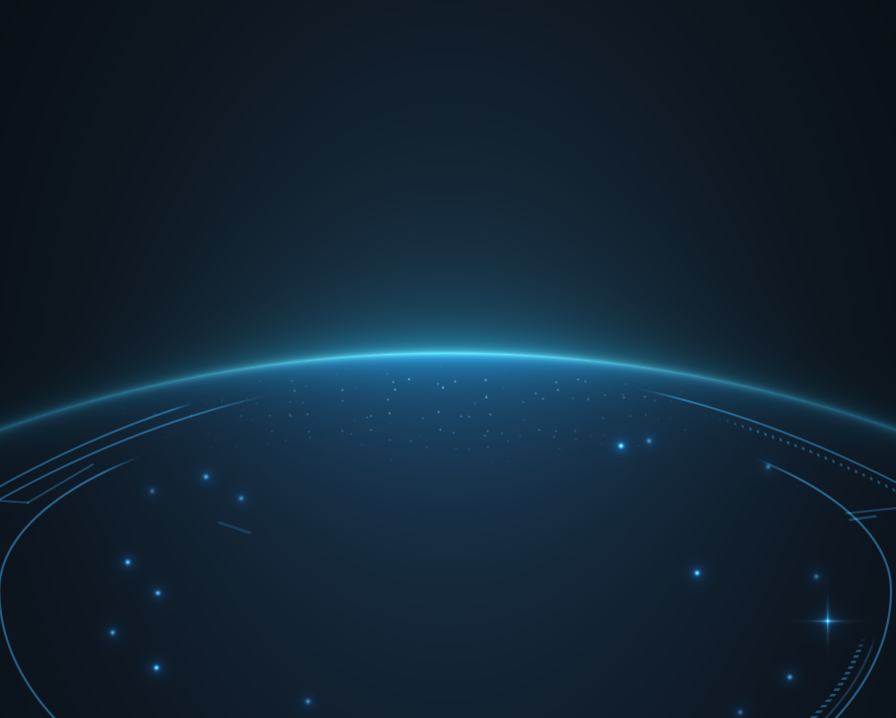
Give the GLSL for this background, as a Shadertoy shader.

```glsl
vec2 hash2(vec2 cell) {
    vec3 q = fract(cell.xyx * vec3(0.1031, 0.1030, 0.0973));
    q += dot(q, q.yzx + 33.33);
    return fract((q.xx + q.yz) * q.zy);
}

float stroke(float dist, float halfWidth) {
    float pixel = 1.0 / iResolution.y;
    return 1.0 - smoothstep(halfWidth, halfWidth + 1.5 * pixel, abs(dist));
}

float segmentDistance(vec2 p, vec2 a, vec2 b) {
    vec2 along = b - a;
    return length(p - a - along * clamp(dot(p - a, along) / dot(along, along), 0.0, 1.0));
}

float ellipseDistance(vec2 p, vec2 radii) {
    float k = length(p / radii);
    return k * (k - 1.0) / max(length(p / (radii * radii)), 0.001);
}

float arcDistance(vec2 p, float top, float bend) {
    return (p.y - top + bend * p.x * p.x) / sqrt(1.0 + 4.0 * bend * bend * p.x * p.x);
}

// Night sky, planet body and the lit rim
vec3 planetGlow(vec2 p) {
    float d = length(p - vec2(0.0, -1.87)) - 1.878;
    float inside = smoothstep(0.004, -0.004, d);
    float x2 = p.x * p.x;

    vec3 color = vec3(0.032, 0.048, 0.066);
    color += vec3(0.05, 0.095, 0.14) * exp(-3.5 * x2 - 2.0 * p.y * p.y);
    color += inside * vec3(0.008, 0.02, 0.035) * exp(-2.0 * x2);

    vec3 skyGlow = vec3(0.035, 0.19, 0.23) * exp(-10.0 * max(d, 0.0) - 9.0 * x2);
    vec3 bodyGlow = vec3(0.025, 0.22, 0.33) * exp(9.0 * min(d, 0.0) - 9.0 * x2);
    color += mix(skyGlow, bodyGlow, inside);

    float centre = exp(-9.0 * x2);
    color += vec3(0.03, 0.22, 0.28) * (0.35 + 0.65 * centre) * exp(-abs(d) * 45.0);
    color += mix(vec3(0.05, 0.18, 0.24), vec3(0.24, 0.34, 0.24), centre) * exp(-abs(d) * 220.0);
    return color;
}

// Thin instrument lines on the surface
float instrumentLines(vec2 p) {
    float side = abs(p.x);
    float left = step(p.x, 0.0);
    float right = 1.0 - left;
    float dots = smoothstep(0.2, 0.5, abs(fract(p.x * 95.0) - 0.5));

    float lines = left * smoothstep(0.35, 0.39, side) * stroke(arcDistance(p, -0.006, 0.44), 0.0004);
    lines += left * smoothstep(0.24, 0.36, side) * stroke(arcDistance(p, -0.023, 0.443), 0.0004);
    lines += right * smoothstep(0.26, 0.34, side) * stroke(arcDistance(p, -0.013, 0.408), 0.0004);
    lines += right * dots * smoothstep(0.36, 0.44, side) * stroke(arcDistance(p, -0.025, 0.408), 0.0008);

    vec2 q = p - vec2(-0.004, -0.322);
    vec2 radii = vec2(0.621, q.y > 0.0 ? 0.255 : 0.37);
    lines += 1.2 * smoothstep(0.42, 0.49, side) * stroke(ellipseDistance(q, radii), 0.0005);
    float ticks = smoothstep(0.15, 0.4, abs(fract(q.y * 130.0) - 0.5));
    float lowerRight = right * smoothstep(-0.06, -0.09, q.y);
    lines += lowerRight * ticks * stroke(ellipseDistance(q, radii * 0.955), 0.002);
    lines += 0.6 * lowerRight * stroke(ellipseDistance(q, radii * 0.98), 0.0004);

    // Angled connectors at both sides
    lines += 0.7 * stroke(segmentDistance(p, vec2(-0.495, -0.147), vec2(-0.585, -0.2)), 0.0004);
    lines += 0.7 * stroke(segmentDistance(p, vec2(-0.585, -0.2), vec2(-0.63, -0.197)), 0.0004);
    lines += 0.7 * stroke(segmentDistance(p, vec2(0.555, -0.215), vec2(0.63, -0.207)), 0.0004);
    lines += 0.7 * stroke(segmentDistance(p, vec2(0.56, -0.224), vec2(0.595, -0.219)), 0.0008);
    lines += 0.4 * stroke(segmentDistance(p, vec2(-0.318, -0.228), vec2(-0.276, -0.242)), 0.001);
    return lines;
}

// Faint specks gathered under the rim
float dust(vec2 p) {
    float sum = 0.0;
    for (int layer = 0; layer < 2; layer++) {
        vec2 grid = p * (30.0 + 13.0 * float(layer));
        vec2 cell = floor(grid) + 37.0 * float(layer) + 100.0;
        vec2 rnd = hash2(cell);
        float dist = length(fract(grid) - 0.2 - 0.6 * rnd) / (30.0 + 13.0 * float(layer));
        sum += step(0.4, hash2(cell + 71.0).x) * rnd.y * exp(-dist * dist * 450000.0);
    }
    float band = smoothstep(-0.17, -0.04, p.y) * smoothstep(-0.005, -0.025, p.y + 0.27 * p.x * p.x);
    return sum * band * exp(-10.0 * p.x * p.x);
}

// Larger points of light: position and strength
vec3 starLight(vec2 p) {
    vec3 stars[15] = vec3[15](
        vec3(0.241, -0.121, 1.0), vec3(0.280, -0.114, 0.45), vec3(-0.446, -0.283, 0.8),
        vec3(-0.404, -0.326, 0.7), vec3(-0.467, -0.381, 0.6), vec3(-0.406, -0.430, 0.9),
        vec3(-0.288, -0.194, 0.45), vec3(-0.337, -0.164, 0.6), vec3(-0.195, -0.477, 0.5),
        vec3(0.347, -0.298, 0.9), vec3(0.513, -0.303, 0.4), vec3(0.476, -0.443, 0.6),
        vec3(0.407, -0.492, 0.4), vec3(0.446, -0.150, 0.4), vec3(-0.412, -0.184, 0.35));
    vec3 light = vec3(0.0);
    for (int i = 0; i < 15; i++) {
        float d = length(p - stars[i].xy);
        light += stars[i].z * vec3(0.35, 0.65, 0.75) * exp(-d * d * 110000.0);
        light += stars[i].z * vec3(0.02, 0.3, 0.55) * exp(-d * 170.0);
    }

    // Four-pointed sparkle
    vec2 s = abs(p - vec2(0.529, -0.365));
    float rays = exp(-s.x * 650.0 - s.y * 75.0) + exp(-s.y * 650.0 - s.x * 75.0);
    light += vec3(0.25, 0.6, 0.75) * rays + vec3(0.02, 0.2, 0.35) * exp(-length(s) * 110.0);
    return light;
}

void mainImage(out vec4 fragColor, in vec2 fragCoord) {
    vec2 p = (fragCoord - 0.5 * iResolution.xy) / iResolution.y;
    vec3 color = planetGlow(p);
    color += vec3(0.08, 0.24, 0.33) * instrumentLines(p);
    color += vec3(0.2, 0.4, 0.45) * dust(p);
    color += starLight(p);
    fragColor = vec4(min(color, 1.0), 1.0);
}
```
